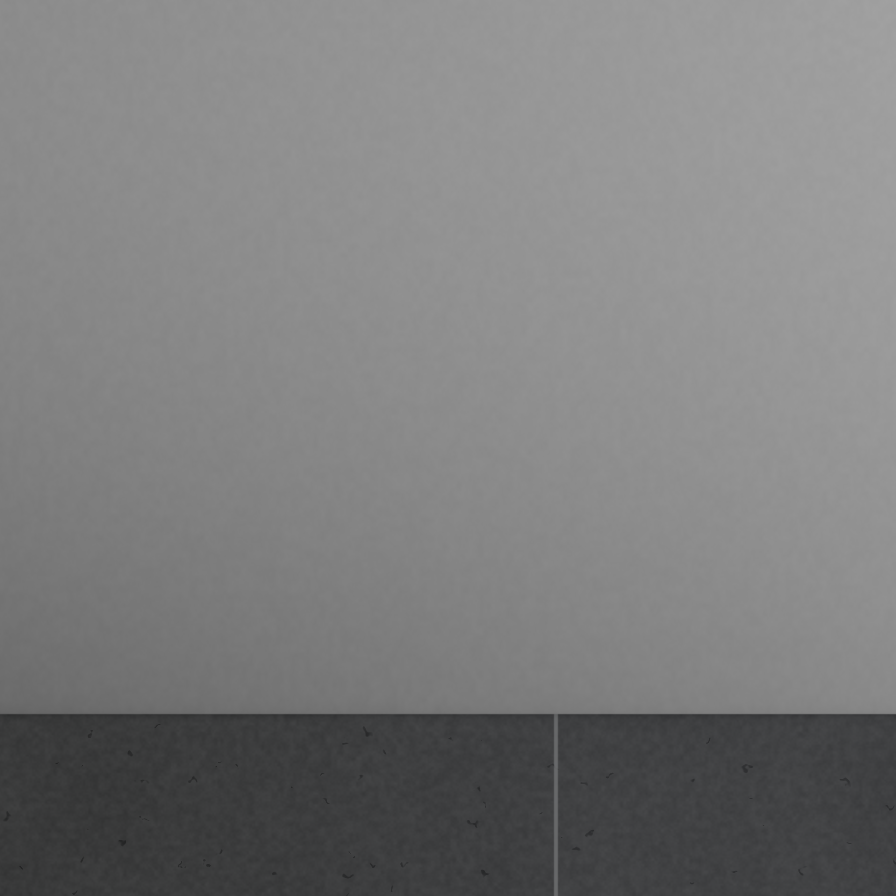
Give the GLSL for this background, as a WebGL 1 fragment shader.

```glsl
precision highp float;
// Softly lit grey plaster wall above a dark stone floor band with one pale joint.
uniform vec2 u_resolution;

#define FLOOR_TOP 0.203
#define JOINT_X 0.6205
#define JOINT_HALF_WIDTH 0.0022
#define WALL_GRAIN 0.022
#define STONE_GRAIN 0.055
#define PIT_CELLS 34.0
#define STONE_LEFT vec3(0.222, 0.224, 0.225)
#define STONE_RIGHT vec3(0.252, 0.255, 0.261)
#define JOINT_COLOR vec3(0.43, 0.435, 0.44)

float hash(vec2 p) {
  vec3 q = fract(vec3(p.xyx) * 0.1031);
  q += dot(q, q.yzx + 33.33);
  return fract((q.x + q.y) * q.z);
}

float valueNoise(vec2 p) {
  vec2 cell = floor(p);
  vec2 f = fract(p);
  f = f * f * (3.0 - 2.0 * f);
  float low = mix(hash(cell), hash(cell + vec2(1.0, 0.0)), f.x);
  float high = mix(hash(cell + vec2(0.0, 1.0)), hash(cell + vec2(1.0)), f.x);
  return mix(low, high, f.y);
}

// Centred fractal noise
float grain(vec2 p) {
  float sum = 0.0;
  float weight = 0.5;
  for (int i = 0; i < 3; i++) {
    sum += weight * (valueNoise(p) - 0.5);
    p = p * 1.9 + 17.3;
    weight *= 0.6;
  }
  return sum;
}

// Light rises from the lower left to the upper right
vec3 wall(vec2 uv) {
  float height = (uv.y - FLOOR_TOP) / (1.0 - FLOOR_TOP);
  float rise = height * (2.0 - height);
  float shade = mix(0.415, 0.535, uv.x) + mix(0.13, 0.09, uv.x) * rise;
  shade -= 0.025 * exp(-max(height, 0.0) * 120.0);
  shade += WALL_GRAIN * grain(uv * vec2(125.0, 105.0));
  return vec3(shade);
}

// Sparse irregular dark pits, one candidate per cell
float pits(vec2 uv) {
  vec2 p = uv * PIT_CELLS;
  vec2 base = floor(p);
  p += 0.35 * (vec2(valueNoise(uv * 180.0), valueNoise(uv * 180.0 + 41.0)) - 0.5);
  float cover = 0.0;
  for (int j = -1; j <= 1; j++) {
    for (int i = -1; i <= 1; i++) {
      vec2 cell = base + vec2(float(i), float(j));
      vec2 center = cell + vec2(hash(cell + 5.1), hash(cell + 9.7));
      float radius = mix(0.05, 0.16, hash(cell + 23.0));
      float present = step(0.72, hash(cell + 61.0));
      float d = length((p - center) * vec2(0.8, 1.1));
      cover = max(cover, present * (1.0 - smoothstep(radius * 0.3, radius, d)));
    }
  }
  return cover;
}

vec3 stone(vec2 uv) {
  vec3 color = mix(STONE_LEFT, STONE_RIGHT, smoothstep(0.0, 0.8, uv.x));
  color += 0.015 * (valueNoise(uv * 9.0) - 0.5);
  color += STONE_GRAIN * grain(uv * 150.0);
  return color - 0.07 * pits(uv);
}

void main() {
  vec2 uv = gl_FragCoord.xy / u_resolution;
  float pixel = 1.0 / min(u_resolution.x, u_resolution.y);

  // Floor band with a pale vertical joint
  vec3 ground = stone(uv);
  float jointDistance = abs(uv.x - JOINT_X) - JOINT_HALF_WIDTH;
  float joint = 1.0 - smoothstep(-pixel, pixel, jointDistance);
  ground = mix(ground, JOINT_COLOR, 0.85 * joint);

  // Thin contact shadow under the wall
  float depth = max(FLOOR_TOP - uv.y, 0.0);
  ground -= 0.05 * exp(-depth * 280.0);

  float wallMask = smoothstep(-pixel, pixel, uv.y - FLOOR_TOP);
  gl_FragColor = vec4(mix(ground, wall(uv), wallMask), 1.0);
}
```
